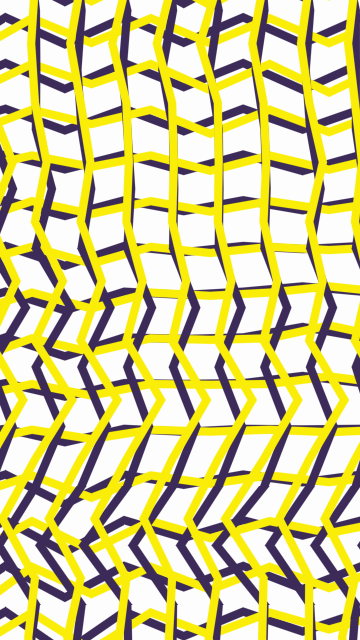
Reproduce this pattern procedurally as a WebGL 1 fragment shader.

```glsl
precision highp float;

uniform vec2 u_resolution;

vec2 gradient(vec2 cell) {
  float angle = 6.2832 * fract(sin(dot(cell, vec2(127.1, 311.7))) * 4375.85);
  return vec2(cos(angle), sin(angle));
}

float gradientNoise(vec2 p) {
  vec2 i = floor(p), f = p - i;
  vec2 u = f * f * (3.0 - 2.0 * f);
  vec2 e = vec2(1.0, 0.0);
  return mix(
    mix(dot(gradient(i), f), dot(gradient(i + e), f - e), u.x),
    mix(dot(gradient(i + e.yx), f - e.yx), dot(gradient(i + e.xx), f - e.xx), u.x),
    u.y);
}

float bump(float x, float center, float width) {
  float t = (x - center) / width;
  return exp(-t * t);
}

// Irregularity that fades out around the calm middle
float wobble(vec2 p) {
  return 0.4 * gradientNoise(p * 0.6) * smoothstep(1.5, 6.0, distance(p, vec2(4.5, 6.5)));
}

// Sideways swing of the vertical lines
float verticalSwing(vec2 p) {
  return 0.85 * bump(p.y, 8.2, 2.0)
       - 0.88 * bump(p.y, 11.85, 1.64)
       - 0.3 * bump(p.y, 0.0, 1.8)
       + 0.5 * bump(p.x, 0.0, 2.0) * bump(p.y, 4.5, 3.0)
       + 0.3 * bump(p.x, 7.0, 1.0) * bump(p.y, 3.5, 1.0)
       + wobble(p);
}

// Up and down swing of the horizontal lines
float horizontalSwing(vec2 p) {
  return 0.65 * bump(p.y, 0.0, 4.3)
       - 0.33 * bump(p.y, 7.3, 1.5) * smoothstep(5.5, 7.0, p.x)
       + 0.5 * smoothstep(9.0, 12.5, p.y)
       + 0.35 * (1.0 - smoothstep(1.0, 4.0, p.x)) * smoothstep(3.0, 6.0, p.y)
       + wobble(p + 17.0) * smoothstep(1.5, 6.0, distance(p, vec2(4.5, 6.5)));
}

// Coverage of parallel zigzags; q.x runs across the lines, q.y along them
float zigzags(vec2 q, float lineStart, float kneeStart, bool vertical) {
  float knee = floor((q.y - kneeStart) / 2.6 + 0.5) * 2.6 + kneeStart;
  float rise = 1.0 - abs(q.y - knee) / 1.3;
  float nearest = floor(q.x - lineStart + 0.5) + lineStart;
  float d = 10.0;
  for (int i = -2; i <= 2; i++) {
    float line = nearest + float(i);
    float swing = vertical ? verticalSwing(vec2(line, knee))
                           : horizontalSwing(vec2(knee, line));
    d = min(d, abs(q.x - line - swing * rise) / length(vec2(1.0, swing / 1.3)));
  }
  float edge = 0.75 * 14.0 / u_resolution.y;
  return 1.0 - smoothstep(-edge, edge, d - 0.09);
}

void main() {
  // Fourteen rows, counted from the top
  vec2 p = vec2(gl_FragCoord.x, u_resolution.y - gl_FragCoord.y) * 14.0 / u_resolution.y;
  vec3 purple = vec3(0.235, 0.17, 0.345);
  vec3 yellow = vec3(0.98, 0.935, 0.03);
  vec3 color = vec3(0.992);

  // Horizontal pair, then vertical pair, each with its knees out of step
  color = mix(color, purple, zigzags(p.yx, 0.38, 1.42, false));
  color = mix(color, yellow, zigzags(p.yx, 0.4, 2.0, false));
  color = mix(color, purple, zigzags(p, 0.785, 1.53, true));
  color = mix(color, yellow, zigzags(p, 0.765, 0.95, true));

  gl_FragColor = vec4(color, 1.0);
}
```
